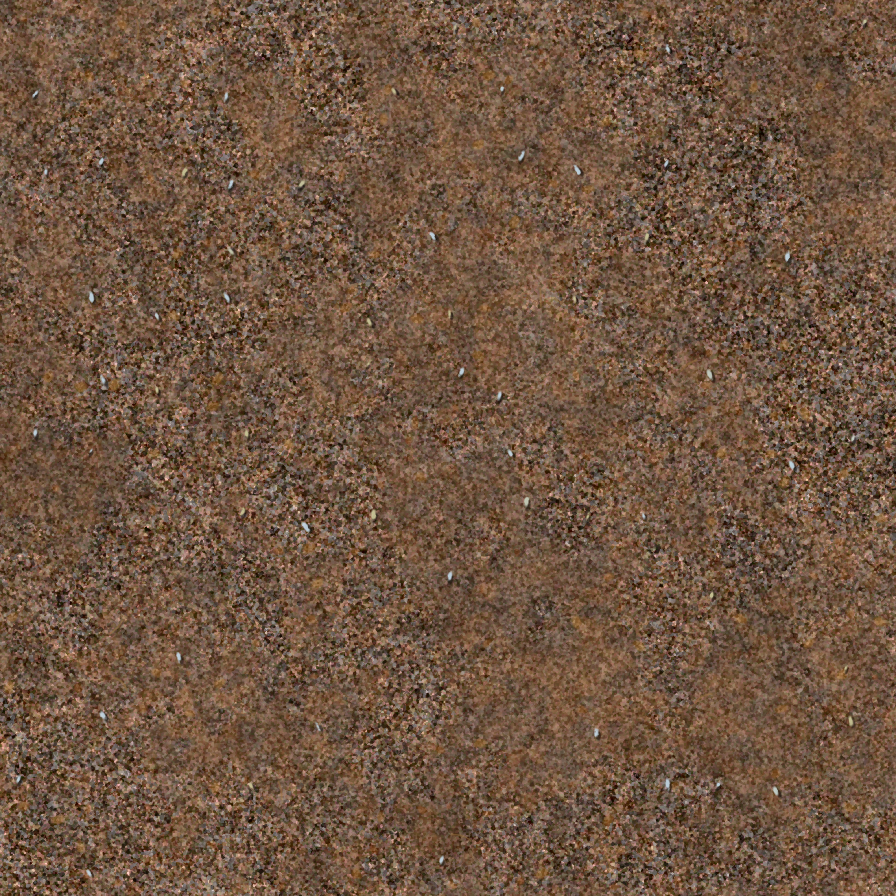
Reproduce this texture procedurally as a Shadertoy shader.

```glsl
// Dry brown soil: blended cellular noise at five scales gives patches, clods,
// grit and dust, with rough areas holding dark pits and blue-grey grains.
// Ochre crumbs, pale stone chips and thin fibres are scattered on top.

vec3 hash3(vec2 p) {
    vec3 q = fract(p.xyx * vec3(0.1031, 0.1030, 0.0973));
    q += dot(q, q.yxz + 33.33);
    return fract((q.xxy + q.yzz) * q.zyx);
}

// Cellular noise: random cell values, blended softly where cells meet
vec3 cells(vec2 p, float sharpness) {
    vec2 base = floor(p);
    vec3 sum = vec3(0.0);
    float total = 0.0;
    for (int y = -1; y <= 1; y++)
    for (int x = -1; x <= 1; x++) {
        vec2 id = base + vec2(x, y);
        vec2 d = id + hash3(id + 57.0).xy - p;
        float w = exp(-sharpness * dot(d, d)) + 1e-6;
        sum += w * hash3(id + 211.0);
        total += w;
    }
    return sum / total;
}

// One randomly turned item per grid cell: local xy, random value, presence
vec4 scatter(vec2 p, float count, float chance, float turn) {
    vec2 id = floor(p * count);
    vec3 place = hash3(id + count * 7.0);
    vec3 look = hash3(id + count * 3.0 + 91.0);
    vec2 q = p - (id + 0.25 + 0.5 * place.xy) / count;
    float a = (look.x - 0.5) * turn;
    q = mat2(cos(a), sin(a), -sin(a), cos(a)) * q;
    return vec4(q, look.y, step(place.z, chance));
}

void mainImage(out vec4 fragColor, in vec2 fragCoord) {
    vec2 uv = fragCoord / iResolution.y;
    float px = 1.0 / iResolution.y;

    vec3 broad = cells(uv * 7.0, 3.0);
    vec3 patches = cells(uv * 21.0 + 5.0, 3.5);
    vec3 clods = cells(uv * 62.0 + 13.0, 7.0);
    vec3 grit = cells(uv * 235.0 + 29.0, 9.0);
    vec3 dust = cells(uv * 410.0 + 43.0, 8.0);
    float rough = smoothstep(0.28, 0.72,
        0.42 * broad.x + 0.36 * patches.x + 0.22 * clods.z);

    // Soil body: slow tone changes and rusty or dull clods
    vec3 soil = vec3(0.445, 0.333, 0.248);
    soil *= 1.0 + 0.14 * (broad.y - 0.5) + 0.16 * (patches.y - 0.5);
    soil += (clods.x - 0.5) * vec3(0.10, 0.035, -0.02);
    soil += (clods.y - 0.5) * 0.06;

    // Grain contrast, stronger where the ground is rough
    float relief = 0.30 * (grit.x - 0.5) + 0.38 * (dust.x - 0.5);
    float strength = mix(0.55, 1.1, rough);
    soil += relief * strength * vec3(1.0, 0.92, 0.82);
    soil += (dust.yzx - dot(dust, vec3(0.333))) * 0.11 * strength;

    // Dark pits, blue-grey mineral grains and tiny bright specks
    soil *= 1.0 - 0.45 * rough * smoothstep(0.66, 0.92, grit.z);
    soil = mix(soil, vec3(0.50, 0.50, 0.52) + 0.3 * relief,
        0.65 * rough * smoothstep(0.70, 0.92, grit.y));
    soil += vec3(0.20, 0.21, 0.21) * rough * smoothstep(0.82, 0.97, dust.y);

    // Ochre crumbs with ragged edges
    vec4 crumb = scatter(uv, 27.0, 0.24, 6.28);
    float crumbEdge = length(crumb.xy * vec2(1.0, 1.4))
        - mix(0.003, 0.007, crumb.z) + 0.004 * (grit.x - 0.5);
    vec3 ochre = mix(vec3(0.56, 0.31, 0.17), vec3(0.66, 0.47, 0.23), crumb.z);
    soil = mix(soil, ochre + 0.5 * relief,
        0.6 * crumb.w * smoothstep(0.0015 + px, -0.0015 - px, crumbEdge));

    // Thin bent plant fibres
    vec4 fibre = scatter(uv, 11.0, 0.22, 6.28);
    float bend = fibre.y + 60.0 * (fibre.z - 0.5) * fibre.x * fibre.x;
    float fibreEdge = max(abs(bend) - 0.0009, abs(fibre.x) - 0.011);
    soil = mix(soil, vec3(0.60, 0.45, 0.25),
        0.6 * fibre.w * smoothstep(px, -px, fibreEdge));

    // Pale upright stone chips, each with a small shadow
    vec4 chip = scatter(uv, 13.0, 0.36, 1.3);
    vec2 chipSize = vec2(0.0022, 0.0048) * mix(0.65, 1.15, chip.z);
    float shadow = length((chip.xy - vec2(0.002, -0.003)) / chipSize) - 1.2;
    soil *= 1.0 - 0.5 * chip.w * smoothstep(0.5, -0.5, shadow);
    float chipEdge = (length(chip.xy / chipSize) - 1.0) * chipSize.x
        + 0.0016 * (grit.y - 0.5);
    vec3 stone = mix(vec3(0.80, 0.78, 0.60), vec3(0.77, 0.85, 0.90),
        smoothstep(0.25, 0.45, fract(chip.z * 7.0)));
    soil = mix(soil, stone, 0.92 * chip.w * smoothstep(px, -px, chipEdge));

    fragColor = vec4(clamp(soil, 0.0, 1.0), 1.0);
}
```
